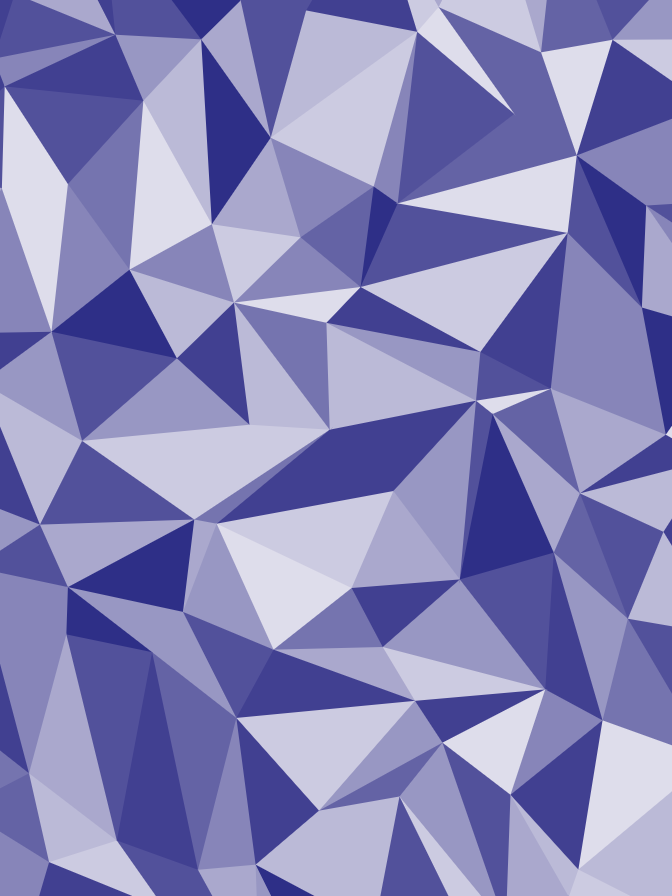
A WebGL 1 fragment shader for this background:

```glsl
precision highp float;

uniform vec2 u_resolution;

const float CELLS_ACROSS = 6.9;
const float JITTER = 0.9;
const float GRID_ANGLE = 0.5;

vec2 hash22(vec2 p) {
  vec3 q = fract(p.xyx * vec3(0.1031, 0.1030, 0.0973));
  q += dot(q, q.yzx + 33.33);
  return fract((q.xx + q.yz) * q.zy);
}

float cross2(vec2 a, vec2 b) {
  return a.x * b.y - a.y * b.x;
}

// Twice the signed area, positive when counter-clockwise.
float signedArea(vec2 a, vec2 b, vec2 c) {
  return cross2(b - a, c - a);
}

float edgeDistance(vec2 p, vec2 a, vec2 b) {
  return signedArea(a, b, p) / max(length(b - a), 0.0001);
}

float triangleCoverage(vec2 p, vec2 a, vec2 b, vec2 c, float pixel) {
  float inside = min(edgeDistance(p, a, b),
                     min(edgeDistance(p, b, c), edgeDistance(p, c, a)));
  return clamp(inside / pixel + 0.5, 0.0, 1.0);
}

vec2 gridVertex(vec2 id) {
  return id + 0.5 + JITTER * (hash22(id) - 0.5);
}

// Eleven flat tones from deep indigo to pale lavender.
vec3 toneColor(float level) {
  vec3 indigo = vec3(0.18, 0.185, 0.53);
  vec3 violet = vec3(0.255, 0.25, 0.57);
  vec3 lavender = vec3(0.87, 0.865, 0.92);
  return level < 0.5 ? indigo : mix(violet, lavender, (level - 1.0) / 9.0);
}

// Picks a tone with weighted shares, spread evenly over the grid.
vec3 facetColor(vec2 cell, float side) {
  vec2 rnd = hash22(cell + vec2(71.0, 37.0) * (side + 1.0));
  float pick = fract(dot(vec3(cell, side), vec3(0.41, 0.27, 0.55)) + 0.4 * rnd.x);
  float band = step(0.08, pick) + step(0.31, pick) + step(0.46, pick)
             + step(0.62, pick) + step(0.84, pick);
  return toneColor(max(2.0 * band - step(0.5, rnd.y), 0.0));
}

// Adds both triangles of one cell: rgb is weighted colour, a is coverage.
vec4 cellFacets(vec2 p, vec2 cell, float pixel) {
  vec2 a = gridVertex(cell);
  vec2 b = gridVertex(cell + vec2(1.0, 0.0));
  vec2 c = gridVertex(cell + vec2(1.0, 1.0));
  vec2 d = gridVertex(cell + vec2(0.0, 1.0));

  // Split along the diagonal that leaves the larger small triangle.
  float splitAC = min(signedArea(a, b, c), signedArea(a, c, d));
  float splitBD = min(signedArea(a, b, d), signedArea(b, c, d));
  bool useAC = splitAC > splitBD;
  vec2 firstTip = useAC ? c : d;
  vec2 secondBase = useAC ? a : b;

  float first = triangleCoverage(p, a, b, firstTip, pixel);
  float second = triangleCoverage(p, secondBase, c, d, pixel);
  return first * vec4(facetColor(cell, 0.0), 1.0)
       + second * vec4(facetColor(cell, 1.0), 1.0);
}

vec2 rotate(vec2 p, float angle) {
  float c = cos(angle);
  float s = sin(angle);
  return vec2(c * p.x - s * p.y, s * p.x + c * p.y);
}

void main() {
  float pixel = CELLS_ACROSS / u_resolution.x;
  vec2 p = rotate(gl_FragCoord.xy * pixel, GRID_ANGLE) + 20.0;
  vec2 home = floor(p - 0.5);

  // Displaced corners can reach into any neighbouring cell.
  vec4 sum = vec4(0.0);
  for (int y = -1; y <= 1; y++) {
    for (int x = -1; x <= 1; x++) {
      sum += cellFacets(p, home + vec2(float(x), float(y)), pixel);
    }
  }
  gl_FragColor = vec4(sum.rgb / max(sum.a, 0.0001), 1.0);
}
```
